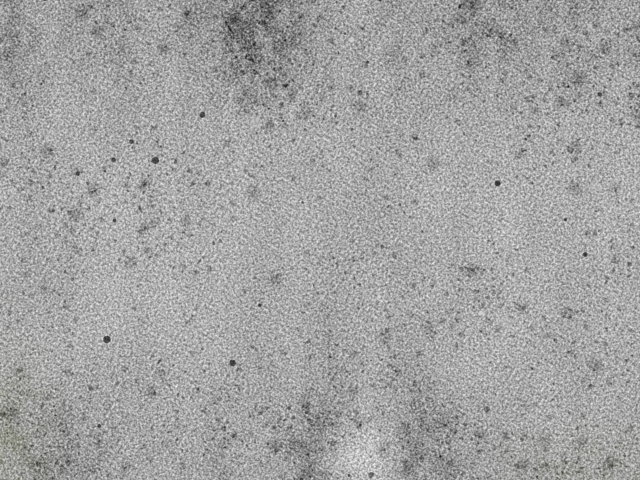
Write a Shadertoy shader that draws this texture.

```glsl
// Weathered concrete wall: fine grey grain under faint vertical streaks,
// with soft stains along the top and bottom edges, clustered dark specks,
// and a few crisp pits and pale chips. Gradient noise and jittered cells.

vec2 hash2(vec2 p) {
    vec3 a = fract(p.xyx * vec3(0.1031, 0.1030, 0.0973));
    a += dot(a, a.yzx + 33.33);
    return fract((a.xx + a.yz) * a.zy);
}

vec2 gradient(vec2 cell) {
    float angle = 6.2832 * hash2(cell + 71.0).x;
    return vec2(cos(angle), sin(angle));
}

// Gradient noise, roughly -0.7 to 0.7
float noise(vec2 p) {
    vec2 i = floor(p), f = p - i;
    vec2 u = f * f * f * (f * (f * 6.0 - 15.0) + 10.0);
    vec2 e = vec2(0.0, 1.0);
    float low = mix(dot(gradient(i), f), dot(gradient(i + e.yx), f - e.yx), u.x);
    float high = mix(dot(gradient(i + e), f - e), dot(gradient(i + 1.0), f - 1.0), u.x);
    return mix(low, high, u.y);
}

float fbm(vec2 p) {
    float sum = 0.0, amplitude = 1.0;
    for (int k = 0; k < 4; k++) {
        sum += amplitude * noise(p);
        p = mat2(1.6, 1.2, -1.2, 1.6) * p + 17.3;
        amplitude *= 0.55;
    }
    return sum;
}

// One jittered disc per cell; radius and blur are fractions of a cell
float spots(vec2 p, float scale, float density, float radius, float blur) {
    vec2 q = mat2(0.8, 0.6, -0.6, 0.8) * p * scale + scale * 3.7;
    vec2 cell = floor(q);
    vec2 kind = hash2(cell + 19.0);
    float r = radius * (0.55 + 0.45 * kind.x);
    float d = length(q - cell - 0.25 - 0.5 * hash2(cell));
    float present = smoothstep(0.0, 0.08, density - kind.y);
    return present * (1.0 - smoothstep(r - blur, r + blur, d));
}

// Soft elliptical region
float blob(vec2 p, vec2 center, vec2 size) {
    vec2 d = (p - center) / size;
    return exp(-dot(d, d));
}

void mainImage(out vec4 fragColor, in vec2 fragCoord) {
    vec2 p = fragCoord / iResolution.y;
    vec2 warped = p + 0.006 * vec2(noise(p * 55.0), noise(p * 55.0 + 40.0));

    // Broad tone and vertical weathering
    float streaks = noise(vec2(p.x * 11.0, p.y * 1.3)) + 0.6 * noise(vec2(p.x * 32.0, p.y * 2.5));
    float mottling = fbm(p * vec2(9.0, 6.0));
    float tone = 0.672 + 0.035 * streaks + 0.03 * mottling;

    // Stains hang from the top and climb from the bottom in ragged columns
    float columns = smoothstep(-0.25, 0.5, noise(vec2(p.x * 7.0 + 2.0, p.y * 1.5)) + 0.35 * streaks);
    float top = smoothstep(0.62, 1.05, p.y) * (0.25 + 0.55 * columns);
    top += 0.65 * blob(p, vec2(0.53, 0.93), vec2(0.09, 0.15));
    top += 0.4 * blob(p, vec2(0.0, 0.93), vec2(0.09, 0.13));
    top += 0.35 * blob(p, vec2(1.18, 0.95), vec2(0.06, 0.16));
    float bottom = smoothstep(0.3, -0.05, p.y) * (0.15 + 0.45 * columns);
    bottom += 0.45 * blob(p, vec2(0.18, 0.08), vec2(0.06, 0.11));
    bottom += 0.55 * blob(p, vec2(0.88, 0.09), vec2(0.05, 0.17));
    bottom += 0.5 * blob(p, vec2(0.64, 0.08), vec2(0.07, 0.14));
    bottom += 0.35 * blob(p, vec2(0.69, 0.3), vec2(0.025, 0.12));
    float clumps = smoothstep(-0.45, 0.6, fbm(p * vec2(26.0, 20.0)));
    float stain = (top + bottom) * (0.35 + 0.9 * clumps);
    tone -= 0.2 * min(stain, 1.2);

    // Worn pale area at the foot of the wall
    tone += 0.11 * blob(warped, vec2(0.75, 0.05), vec2(0.07, 0.06));

    // Dark lichen: soft patches, then small specks in clusters
    float cluster = smoothstep(-0.3, 0.55, fbm(p * 4.5 + 8.0) + 0.45 * top);
    tone -= 0.13 * spots(warped, 15.0, 0.08 + 0.32 * cluster, 0.22, 0.16);
    tone -= 0.15 * spots(warped, 36.0, 0.1 + 0.45 * cluster, 0.23, 0.12);
    tone -= 0.2 * spots(warped, 68.0, 0.08 + 0.35 * cluster, 0.24, 0.13);

    // Fine sandy grain, stronger where stained
    vec2 g = mat2(0.86, 0.51, -0.51, 0.86) * p;
    float grain = 0.25 * noise(g * 173.0) + 0.22 * noise(g.yx * 261.0 + 50.0);
    tone += grain * (1.0 + 0.2 * min(stain, 1.0));

    // Crisp pits and pale chips
    float pits = spots(p, 8.0, 0.18, 0.062, 0.014) + spots(p + 5.0, 17.0, 0.1, 0.085, 0.03);
    tone = mix(tone, 0.2 + 0.4 * grain, 0.85 * min(pits, 1.0));
    float chips = spots(p + 9.0, 7.0, 0.12, 0.045, 0.014);
    chips += 0.8 * spots(warped + 3.0, 44.0, 0.02 + 0.2 * min(bottom, 0.8), 0.15, 0.06);
    tone = mix(tone, 0.85, 0.85 * min(chips, 1.0));
    float scuffs = spots(warped + 2.0, 6.0, 0.13, 0.11, 0.035);
    tone = mix(tone, 0.74 + 0.5 * grain, 0.6 * scuffs);

    // Nearly neutral, with a little moss in the lower corners
    vec3 color = tone * vec3(1.0, 0.998, 1.003);
    float moss = blob(p, vec2(0.0, 0.03), vec2(0.09, 0.22)) + 0.5 * blob(p, vec2(1.25, 0.0), vec2(0.2, 0.1));
    color -= moss * (0.3 + 0.7 * clumps) * vec3(0.05, 0.035, 0.1);
    fragColor = vec4(clamp(color, 0.0, 1.0), 1.0);
}
```
